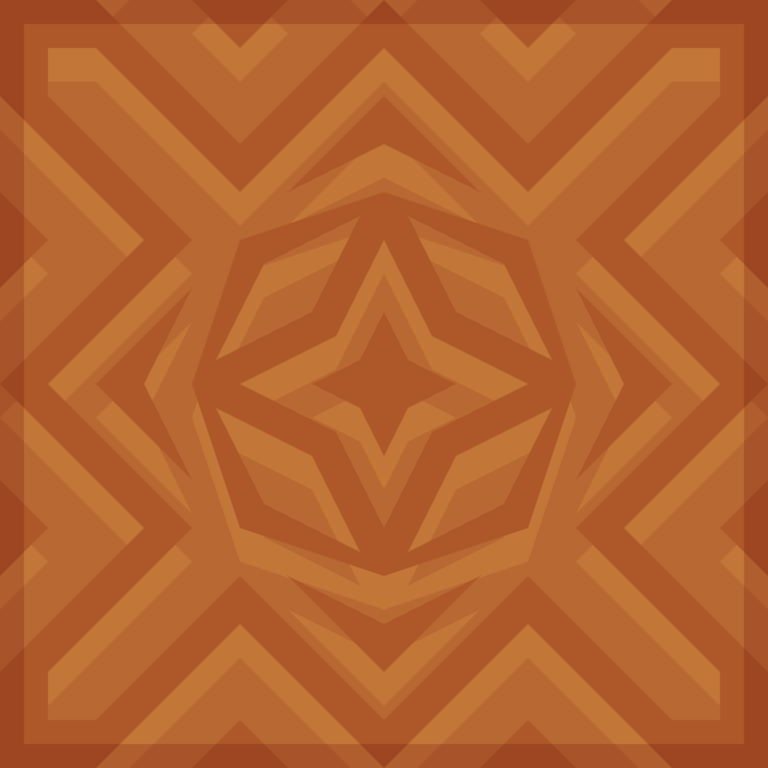
Give the GLSL for this pattern, as a three.js fragment shader.

```glsl
// Terracotta tile: nested zigzags and an eight-sided star medallion in low relief.
#define GRID 32.0
#define SOFT 0.035
#define RELIEF 1.4
#define RIM_WIDTH 1.0
#define CLAY vec3(0.722, 0.408, 0.196)
#define GROOVE vec3(0.682, 0.345, 0.161)
#define HIGHLIGHT vec3(0.761, 0.463, 0.220)
#define RIM_TINT vec3(0.91, 0.80, 0.82)

varying vec2 vUv;

const float HALF_GRID = 0.5 * GRID;

// Soft coverage of a signed distance, negative inside
float fill(float d) {
  return 1.0 - smoothstep(-SOFT, SOFT, d);
}

// Distance to the line a + slope * b = reach
float slopedEdge(vec2 ab, float slope, float reach) {
  return (ab.x + slope * ab.y - reach) / length(vec2(1.0, slope));
}

// Zigzag bands, small edge triangles and the corner frame
float zigzags(float edge, float b) {
  float f = edge + abs(b - 6.0);
  float s = sqrt(0.5);
  float band = max((6.0 - f) * s, min((f - 8.0) * s, edge - 2.0));
  return min(band, (f - 2.0) * s);
}

// Arrowhead between each zigzag peak and the medallion
float arrowhead(vec2 ab) {
  return max(slopedEdge(ab, 1.0, 12.0), -slopedEdge(ab, 0.5, 10.0));
}

// Octagon with four kite petals and a star cut out, plus a solid core star
float medallion(vec2 ab) {
  float octagon = slopedEdge(ab, 1.0 / 3.0, 8.0);
  float petals = max(slopedEdge(ab, 0.5, 7.5), -slopedEdge(ab, 2.0, 9.0));
  float opening = slopedEdge(ab, 2.0, 6.0);
  float core = slopedEdge(ab, 2.0, 3.0);
  return min(max(octagon, -min(petals, opening)), core);
}

// Whole groove pattern, mirrored at the tile edge and across the diagonals
float grooves(vec2 p) {
  vec2 q = HALF_GRID - abs(HALF_GRID - abs(p));
  vec2 ab = vec2(max(q.x, q.y), min(q.x, q.y));
  float d = zigzags(HALF_GRID - ab.x, ab.y);
  d = min(d, arrowhead(ab));
  return min(d, medallion(ab));
}

void main() {
  vec2 p = (vUv - 0.5) * GRID;

  // Lit lower lip of each groove, then the groove itself
  vec3 color = mix(CLAY, HIGHLIGHT, fill(grooves(p + vec2(0.0, RELIEF))));
  color = mix(color, GROOVE, fill(grooves(p)));

  // Darkened rim
  float rimDistance = HALF_GRID - max(abs(p.x), abs(p.y)) - RIM_WIDTH;
  color *= mix(vec3(1.0), RIM_TINT, fill(rimDistance));

  gl_FragColor = vec4(color, 1.0);
}
```
